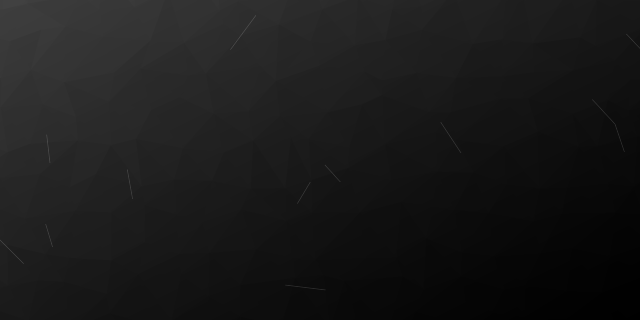
Write a Shadertoy shader that draws this background.

```glsl
// Dark low-poly backdrop: a jittered grid split into flat triangles, each shaded
// by a diagonal falloff from the upper left corner plus a small random tint.
// A few hairline strokes lie over the facets. Lengths are in canvas heights.

const float ROWS = 9.0;             // grid cells per canvas height
const float JITTER = 0.66;          // vertex displacement, in cells
const float CORNER_GRAY = 0.25;     // brightness of the upper left corner
const float FALLOFF = 1.38;
const float FACET_CONTRAST = 0.06;
const float STROKE_GRAY = 0.15;
const float STROKE_RADIUS = 0.0009;

// Stroke end points: start.xy, end.xy
const vec4 STROKES[12] = vec4[12](
    vec4(0.799, 0.951, 0.721, 0.846), vec4(0.146, 0.578, 0.156, 0.492),
    vec4(0.398, 0.469, 0.414, 0.380), vec4(0.143, 0.299, 0.164, 0.229),
    vec4(0.000, 0.250, 0.073, 0.177), vec4(0.893, 0.109, 1.016, 0.094),
    vec4(0.969, 0.430, 0.930, 0.365), vec4(1.016, 0.484, 1.063, 0.432),
    vec4(1.378, 0.617, 1.440, 0.523), vec4(1.852, 0.688, 1.922, 0.612),
    vec4(1.922, 0.612, 1.951, 0.526), vec4(1.958, 0.893, 2.000, 0.849));

float hash(vec2 p) {
    vec3 q = fract(p.xyx * 0.1031);
    q += dot(q, q.yzx + 33.33);
    return fract((q.x + q.y) * q.z);
}

vec2 gridVertex(vec2 id) {
    vec2 offset = vec2(hash(id + 17.0), hash(id + 71.0)) - 0.5;
    return id + JITTER * offset;
}

// Signed distance to the left side of the line a-b
float leftOf(vec2 p, vec2 a, vec2 b) {
    vec2 e = normalize(b - a);
    return e.x * (p.y - a.y) - e.y * (p.x - a.x);
}

float segmentDistance(vec2 p, vec2 a, vec2 b) {
    vec2 pa = p - a, ba = b - a;
    return length(pa - ba * clamp(dot(pa, ba) / dot(ba, ba), 0.0, 1.0));
}

// Diagonal light falloff, uv in 0..1
float backdropGray(vec2 uv) {
    float t = clamp(0.5 * (uv.x + 1.0 - uv.y), 0.0, 1.0);
    return CORNER_GRAY * pow(1.0 - t, FALLOFF);
}

// Returns (gray * coverage, coverage) of one counter-clockwise triangle
vec2 facet(vec2 p, vec2 a, vec2 b, vec2 c, float tint, float aspect, float soft) {
    float inside = min(leftOf(p, a, b), min(leftOf(p, b, c), leftOf(p, c, a)));
    float coverage = smoothstep(-soft, soft, inside);
    // Lean the shading point towards p, so facets keep a faint inner gradient
    vec2 center = mix((a + b + c) / 3.0, p, 0.4) / ROWS;
    float gray = backdropGray(center / vec2(aspect, 1.0));
    return vec2(gray * (1.0 + FACET_CONTRAST * (tint - 0.5)), 1.0) * coverage;
}

// Blends the triangles of the nearby cells, p in cells
float facetGray(vec2 p, float aspect, float soft) {
    vec2 total = vec2(backdropGray(p / ROWS / vec2(aspect, 1.0)), 1.0) * 0.001;
    for (int j = -1; j <= 1; j++) {
        for (int i = -1; i <= 1; i++) {
            vec2 id = floor(p) + vec2(i, j);
            vec2 a = gridVertex(id);
            vec2 b = gridVertex(id + vec2(1, 0));
            vec2 c = gridVertex(id + vec2(1, 1));
            vec2 d = gridVertex(id + vec2(0, 1));
            float tint1 = hash(id + 131.0), tint2 = hash(id + 197.0);
            // Split along the shorter diagonal
            if (distance(a, c) < distance(b, d)) {
                total += facet(p, a, b, c, tint1, aspect, soft);
                total += facet(p, a, c, d, tint2, aspect, soft);
            } else {
                total += facet(p, a, b, d, tint1, aspect, soft);
                total += facet(p, b, c, d, tint2, aspect, soft);
            }
        }
    }
    return total.x / total.y;
}

float strokeMask(vec2 p, float pixel) {
    float nearest = 1e3;
    for (int i = 0; i < 12; i++) {
        nearest = min(nearest, segmentDistance(p, STROKES[i].xy, STROKES[i].zw));
    }
    return clamp((STROKE_RADIUS - nearest) / pixel + 0.5, 0.0, 1.0);
}

void mainImage(out vec4 fragColor, in vec2 fragCoord) {
    float pixel = 1.0 / iResolution.y;
    float aspect = iResolution.x * pixel;
    vec2 p = fragCoord * pixel;

    float gray = facetGray(p * ROWS, aspect, 0.7 * pixel * ROWS);
    gray += STROKE_GRAY * strokeMask(p, pixel);
    fragColor = vec4(vec3(gray), 1.0);
}
```
